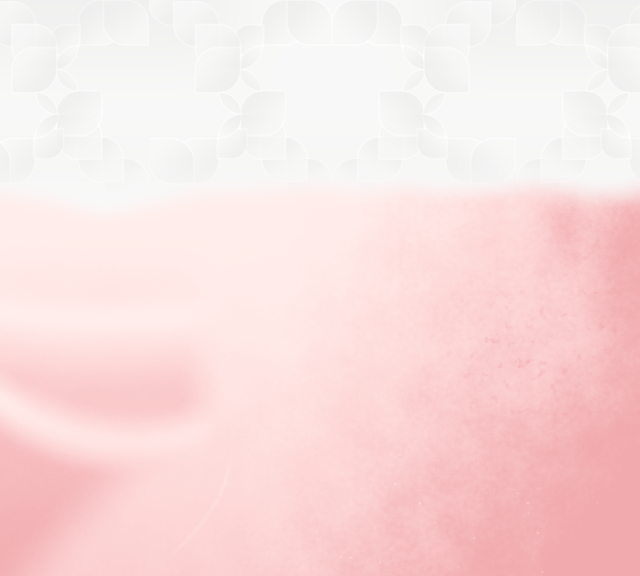
Reproduce this background procedurally as a WebGL 1 fragment shader.

```glsl
precision highp float;
// A pale leaf ornament fades down into rose-coloured, worn paper with soft cloth folds.
// The ornament repeats one mirrored cell with half-turn symmetry; the paper is a
// depth field (folds, stains, gradient noise) mapped through a pink ramp.
uniform vec2 u_resolution;

vec2 gradientAt(vec2 cell) {
  float a = 6.2832 * fract(sin(dot(cell, vec2(127.1, 311.7))) * 4375.85);
  return vec2(cos(a), sin(a));
}

float noise(vec2 p) {
  vec2 i = floor(p), f = fract(p);
  vec2 w = f * f * f * (f * (f * 6.0 - 15.0) + 10.0);
  vec2 e = vec2(1.0, 0.0);
  float a = dot(gradientAt(i), f);
  float b = dot(gradientAt(i + e.xy), f - e.xy);
  float c = dot(gradientAt(i + e.yx), f - e.yx);
  float d = dot(gradientAt(i + e.xx), f - e.xx);
  return mix(mix(a, b, w.x), mix(c, d, w.x), w.y);
}

float fbm(vec2 p) {
  float sum = 0.0, gain = 0.6;
  for (int i = 0; i < 5; i++) {
    sum += gain * noise(p);
    p = mat2(1.6, 1.2, -1.2, 1.6) * p + 3.7;
    gain *= 0.55;
  }
  return sum;
}

float blob(vec2 p, vec2 center, vec2 radius) {
  vec2 q = (p - center) / radius;
  return exp(-dot(q, q));
}

// Paints a leaf: a square with two opposite corners rounded; flip mirrors it.
float leaf(float tone, vec2 v, float halfSize, float flip, float px) {
  v.x *= flip;
  float r = v.x * v.y < 0.0 ? halfSize : 0.0;
  vec2 k = abs(v) - halfSize + r;
  float d = length(max(k, 0.0)) + min(max(k.x, k.y), 0.0) - r;
  float shade = mix(0.936, 0.972, smoothstep(-1.2, 1.2, (v.x * flip + v.y) / halfSize));
  tone = mix(tone, shade, 0.8 * smoothstep(px, -px, d));
  return tone + 0.018 * smoothstep(1.5 * px, 0.0, abs(d));
}

// Paints a narrow lens between two arcs.
float lens(float tone, vec2 v, float halfSize, float flip, float px) {
  v.x *= flip;
  vec2 c = vec2(-halfSize, halfSize);
  float d = max(length(v - c), length(v + c)) - 2.0 * halfSize;
  float shade = 0.956 + 0.08 * (v.x * flip - v.y);
  tone = mix(tone, shade, smoothstep(px, -px, d));
  return tone + 0.015 * smoothstep(1.5 * px, 0.0, abs(d));
}

float ornament(vec2 p, float px) {
  float x = abs(p.x - 3.98);
  vec2 c = vec2(1.1 - mod(x, 2.2), p.y - 1.1);
  float tone = 0.973 - 0.03 * smoothstep(1.3, 0.0, p.y) * smoothstep(0.5, 2.0, x);
  tone -= 0.008 * smoothstep(1.3, 2.2, p.y);
  // Each pass draws half of the cell, turned by 180 degrees.
  for (int i = 0; i < 2; i++) {
    vec2 q = c * (1.0 - 2.0 * float(i));
    tone = leaf(tone, q - vec2(0.83, 1.07), 0.27, 1.0, px);
    tone = leaf(tone, q - vec2(0.53, 0.81), 0.27, 1.0, px);
    tone = leaf(tone, q - vec2(0.53, -0.83), 0.27, -1.0, px);
    tone = leaf(tone, q - vec2(0.83, -0.83), 0.27, 1.0, px);
    tone = leaf(tone, q - vec2(0.10, -0.62), 0.18, -1.0, px);
    tone = leaf(tone, q - vec2(0.27, 0.54), 0.27, 1.0, px);
    tone = leaf(tone, q - vec2(0.27, 0.26), 0.27, -1.0, px);
    tone = lens(tone, q - vec2(0.12, -0.41), 0.14, -1.0, px);
    tone = lens(tone, q - vec2(0.12, -0.14), 0.13, 1.0, px);
  }
  return tone;
}

// Depth of the pink: 0 is pale blush, 1 is deep rose.
float paperDepth(vec2 p) {
  float d = 0.05 + 0.18 * (max(p.x, 3.4) - 4.0) + 0.15 * (p.y - 3.0);
  // Cloth folds on the left.
  float side = smoothstep(2.75, 2.1, p.x);
  float crestA = p.y - 3.82 + 0.06 * (p.x - 1.3) * (p.x - 1.3);
  float crestB = p.y - 5.3 + 0.2 * (p.x - 1.6) * (p.x - 1.6);
  d += 0.12 * side * blob(p, vec2(1.0, 3.35), vec2(2.0, 0.35));
  d += 0.4 * side * smoothstep(0.0, 0.9, crestA) * smoothstep(0.0, -0.45, crestB);
  d += 0.46 * smoothstep(0.05, 0.5, crestB) * smoothstep(0.5, -0.7, p.x + p.y - 7.3);
  d -= 0.17 * side * exp(-crestA * crestA / 0.018);
  d -= 0.13 * side * exp(-crestB * crestB / 0.03);
  // Stains on the right and pale areas.
  d += 0.24 * blob(p, vec2(6.75, 2.75), vec2(0.28, 0.4));
  d += 0.26 * blob(p, vec2(7.6, 2.9), vec2(0.5, 0.9));
  d -= 0.12 * blob(p, vec2(6.7, 4.2), vec2(0.7, 0.8));
  return d;
}

void main() {
  // Top-down coordinates: the canvas is 6.9 units high.
  vec2 p = vec2(gl_FragCoord.x, u_resolution.y - gl_FragCoord.y) * 6.9 / u_resolution.y;
  float px = 6.9 / u_resolution.y;
  float worn = smoothstep(2.6, 6.0, p.x + 0.35 * (p.y - 3.0));
  float depth = paperDepth(p) + mix(0.05, 0.22, worn) * fbm(p * 1.8);
  depth += mix(0.025, 0.12, worn) * fbm(p * 13.0) + 0.035 * noise(p * 42.0);
  // Fine cracks, pale flecks and one curved scratch.
  float crackArea = blob(p, vec2(6.2, 4.2), vec2(0.9, 0.8)) + 0.5 * blob(p, vec2(7.2, 3.0), vec2(0.5, 1.2));
  depth += 0.2 * crackArea * smoothstep(0.12, 0.38, fbm(p * 7.0 + 9.0));
  depth -= 0.22 * worn * smoothstep(4.2, 6.5, p.y) * smoothstep(0.42, 0.62, noise(p * 17.0));
  float bend = p.x - 2.76 + 0.5 * (p.y - 5.4) * (p.y - 5.4) / 1.1;
  depth -= 0.1 * smoothstep(0.05, 0.0, abs(bend)) * smoothstep(5.4, 5.7, p.y) * smoothstep(6.7, 6.5, p.y);
  vec3 pink = mix(vec3(1.0, 0.93, 0.92), vec3(0.99, 0.825, 0.825), smoothstep(-0.1, 0.6, depth));
  pink = mix(pink, vec3(0.945, 0.67, 0.685), smoothstep(0.4, 1.1, depth));
  // Ornament melts into the paper along a soft, uneven edge.
  float edge = 2.3 + 0.25 * blob(p, vec2(1.3, 2.3), vec2(0.9, 2.0)) + 0.12 * noise(p * 1.5);
  float fade = smoothstep(edge - 0.22, edge + 0.2, p.y);
  float tone = mix(ornament(p, px), 0.975, smoothstep(1.8, 2.5, p.y));
  gl_FragColor = vec4(mix(vec3(tone, tone, tone - 0.002), pink, fade), 1.0);
}
```
